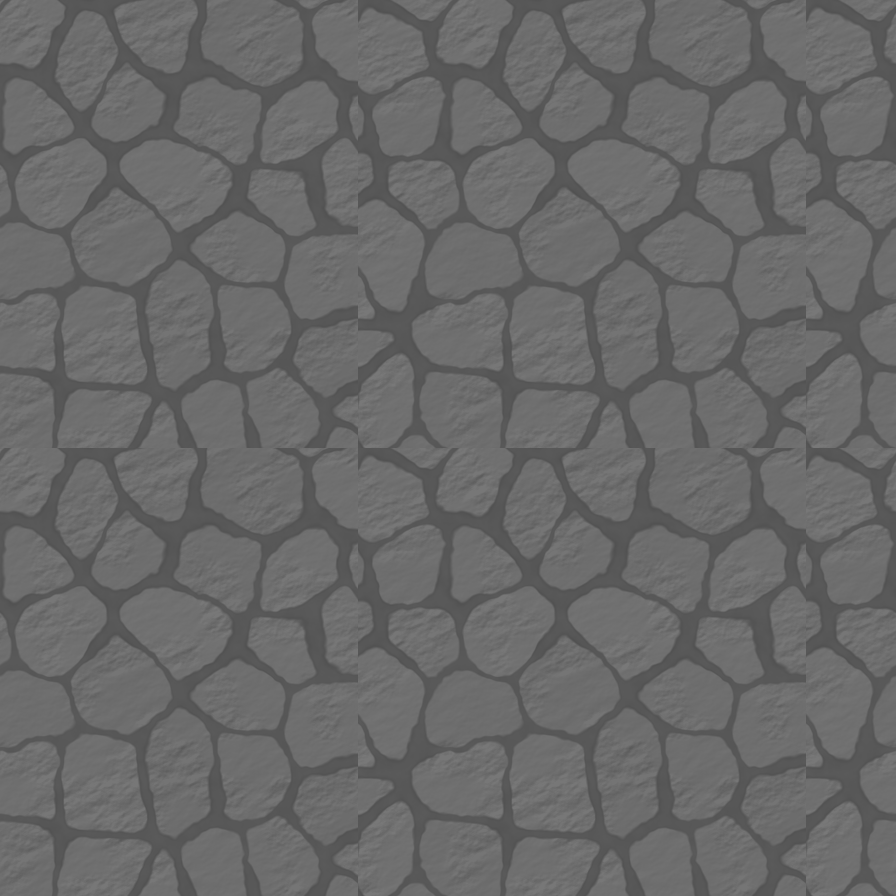
Give the GLSL for this texture, as a WebGL 2 fragment shader.

```glsl
#version 300 es
precision highp float;
// Grey flagstone wall: irregular rough stones in dark mortar, in square tiles with visible seams.

uniform vec2 u_resolution;
out vec4 outColor;

const float TILES = 2.0;                    // repeats across and down
const vec2 TILE_SHIFT = vec2(0.8, 0.0);     // seam position, in tiles
const vec2 STONES = vec2(5.1, 6.1);         // stones per tile
const float JITTER = 0.82;                  // irregularity of the stone layout
const float JOINT_MIN = 0.006;              // half widths of the joints, in tiles
const float JOINT_MAX = 0.015;
const float ROUNDING = 105.0;               // higher gives sharper stone corners
const float EDGE_SOFT = 0.0035;
const float RELIEF = 0.22;                  // strength of the chiselled surface
const vec2 LIGHT_STEP = vec2(-0.003, 0.005);
const vec3 STONE_COLOR = vec3(0.432);
const vec3 MORTAR_COLOR = vec3(0.345);

vec2 hash2(vec2 p) {
    vec3 q = fract(vec3(p.xyx) * vec3(0.1031, 0.1030, 0.0973));
    q += dot(q, q.yzx + 33.33);
    return fract((q.xx + q.yz) * q.zy);
}

float noise(vec2 p) {
    vec2 i = floor(p), f = fract(p);
    f = f * f * (3.0 - 2.0 * f);
    float low = mix(hash2(i).x, hash2(i + vec2(1, 0)).x, f.x);
    float high = mix(hash2(i + vec2(0, 1)).x, hash2(i + vec2(1, 1)).x, f.x);
    return mix(low, high, f.y);
}

float fbm(vec2 p) {
    float sum = 0.0, amp = 0.5;
    for (int i = 0; i < 4; i++) {
        sum += amp * noise(p);
        p = mat2(1.6, 1.2, -1.2, 1.6) * p + 7.3;
        amp *= 0.5;
    }
    return sum;
}

vec2 noise2(vec2 p) {
    return vec2(noise(p), noise(p + 41.7)) - 0.5;
}

// Centre of the stone in a lattice cell, with alternate rows staggered
vec2 stoneCentre(vec2 cell) {
    vec2 jitter = 0.5 + JITTER * (hash2(cell + 23.0) - 0.5);
    return (cell + jitter + vec2(0.5 * mod(cell.y, 2.0), 0.0)) / STONES;
}

// Returns the distance to the rounded stone outline, and the stone's cell
vec3 stoneField(vec2 p) {
    vec2 base = floor(p * STONES), nearest = base;
    float best = 1e3;
    for (int y = -2; y <= 2; y++)
    for (int x = -2; x <= 2; x++) {
        vec2 cell = base + vec2(x, y);
        vec2 d = stoneCentre(cell) - p;
        if (dot(d, d) < best) {
            best = dot(d, d);
            nearest = cell;
        }
    }
    vec2 centre = stoneCentre(nearest);
    float sum = 0.0;
    for (int y = -2; y <= 2; y++)
    for (int x = -2; x <= 2; x++) {
        if (x == 0 && y == 0) continue;
        vec2 other = stoneCentre(nearest + vec2(x, y));
        float d = dot(0.5 * (centre + other) - p, normalize(other - centre));
        sum += exp(-ROUNDING * d);
    }
    return vec3(-log(sum) / ROUNDING, nearest);
}

// Slanted ledges plus fine grit
float surfaceHeight(vec2 p) {
    vec2 slanted = mat2(0.9, -0.43, 0.43, 0.9) * p;
    return fbm(slanted * vec2(19.0, 42.0)) + 0.35 * fbm(slanted * vec2(70.0, 120.0));
}

void main() {
    vec2 uv = gl_FragCoord.xy / u_resolution;
    vec2 tile = fract(uv * TILES - TILE_SHIFT);
    float pixel = TILES / min(u_resolution.x, u_resolution.y);

    // Bent joints with ragged edges
    vec2 bent = tile + 0.035 * noise2(tile * 8.0) + 0.012 * noise2(tile * 27.0)
              + 0.005 * noise2(tile * 75.0);
    vec3 field = stoneField(bent);
    float joint = mix(JOINT_MIN, JOINT_MAX, smoothstep(0.2, 0.8, noise(tile * 9.0 + 5.0)));
    float soft = max(EDGE_SOFT, pixel);
    float stoneMask = smoothstep(joint - soft, joint + soft, field.x);

    // Rough patches on otherwise flat stone faces
    float slope = surfaceHeight(tile) - surfaceHeight(tile + LIGHT_STEP);
    float rough = mix(0.25, 1.0, smoothstep(0.35, 0.65, noise(tile * 13.0 + 17.0)));
    float relief = clamp(RELIEF * rough * slope, -0.08, 0.03);
    float tone = 0.016 * (hash2(field.yz + 61.0).x - 0.5);
    vec3 stone = STONE_COLOR + relief + tone;

    // Mortar, darkest in the crease beside each stone
    float crease = smoothstep(0.3, 1.0, field.x / joint);
    vec3 mortar = MORTAR_COLOR - 0.022 * crease + 0.03 * (fbm(tile * 40.0) - 0.5);

    outColor = vec4(mix(mortar, stone, stoneMask), 1.0);
}
```
